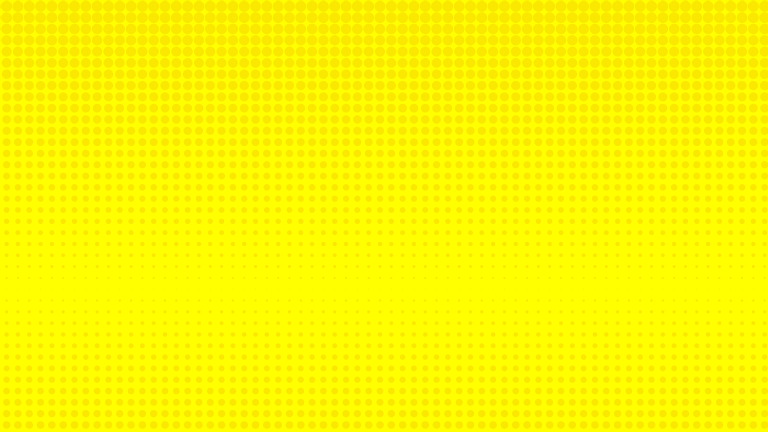
Reproduce this pattern procedurally as a Shadertoy shader.

```glsl
// Yellow halftone dot grid whose dots shrink towards a horizontal band and grow away from it.

const vec3 PAPER_YELLOW = vec3(1.0, 1.0, 0.0);
const vec3 DOT_AMBER = vec3(0.98, 0.91, 0.0);
const float PI = 3.14159;

// Lengths are fractions of the canvas height.
const float PITCH = 0.02619;
const vec2 GRID_ORIGIN = vec2(0.01528, 0.9853);
const float BAND_HEIGHT = 0.3333;
const float INK_SLOPE = 1.125;

// Centre of the grid dot closest to a point.
vec2 nearestDot(vec2 point, vec2 origin, float pitch) {
    return origin + pitch * floor((point - origin) / pitch + 0.5);
}

// Share of a cell that is inked, rising linearly away from the band.
float inkShare(float height, float bandHeight, float slope) {
    return slope * abs(height - bandHeight);
}

// Radius of a disc that fills the given share of a square cell.
float discRadius(float share, float pitch) {
    return pitch * sqrt(share / PI);
}

// Antialiased disc mask.
float discMask(vec2 offset, float radius, float pixel) {
    return clamp(0.5 + (radius - length(offset)) / pixel, 0.0, 1.0);
}

void mainImage(out vec4 fragColor, in vec2 fragCoord) {
    vec2 point = fragCoord / iResolution.y;
    float pixel = 1.0 / iResolution.y;

    // Each dot takes its size from the height of its own centre.
    vec2 centre = nearestDot(point, GRID_ORIGIN, PITCH);
    float share = inkShare(centre.y, BAND_HEIGHT, INK_SLOPE);
    float radius = discRadius(share, PITCH);

    float ink = discMask(point - centre, radius, pixel);
    fragColor = vec4(mix(PAPER_YELLOW, DOT_AMBER, ink), 1.0);
}
```
